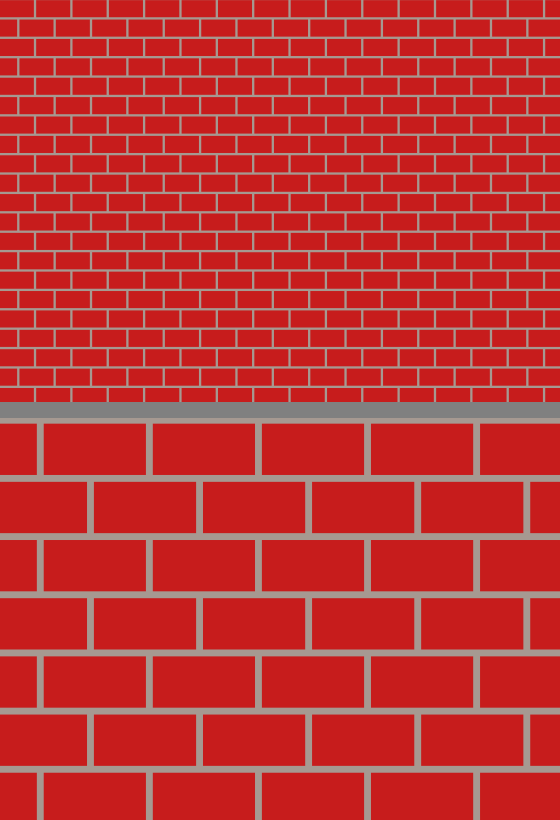
Top, the full canvas; bottom, a detail of the centre.
Write a WebGL 2 fragment shader that draws this pattern.

```glsl
#version 300 es
precision highp float;
// Red brick wall in running bond with thin grey mortar joints.

uniform vec2 u_resolution;
out vec4 fragColor;

// Coverage of a joint of the given width, smoothed over one pixel.
vec2 jointCoverage(vec2 distanceToAxis, float width, float pixel) {
    return clamp((0.5 * width - distanceToAxis) / pixel + 0.5, 0.0, 1.0);
}

void main() {
    // Canvas height is one unit.
    float pixel = 1.0 / u_resolution.y;
    vec2 p = gl_FragCoord.xy * pixel;

    // Brick pitch; the lowest bed joint lies just above the bottom edge.
    vec2 pitch = vec2(0.09045, 0.04824);
    vec2 cell = (p - vec2(0.0455, 0.0377)) / pitch;

    // Every other course is shifted by slightly less than half a brick.
    float course = floor(cell.y);
    cell.x -= 0.46 * mod(course, 2.0);

    // Distance to the nearest head joint (x) and bed joint (y).
    vec2 toJoint = abs(fract(cell + 0.5) - 0.5) * pitch;
    vec2 joint = jointCoverage(toJoint, 0.0057, pixel);
    float mortar = 1.0 - (1.0 - joint.x) * (1.0 - joint.y);

    vec3 brickRed = vec3(0.78, 0.11, 0.11);
    vec3 mortarGrey = vec3(0.65, 0.60, 0.57);
    fragColor = vec4(mix(brickRed, mortarGrey, mortar), 1.0);
}
```
